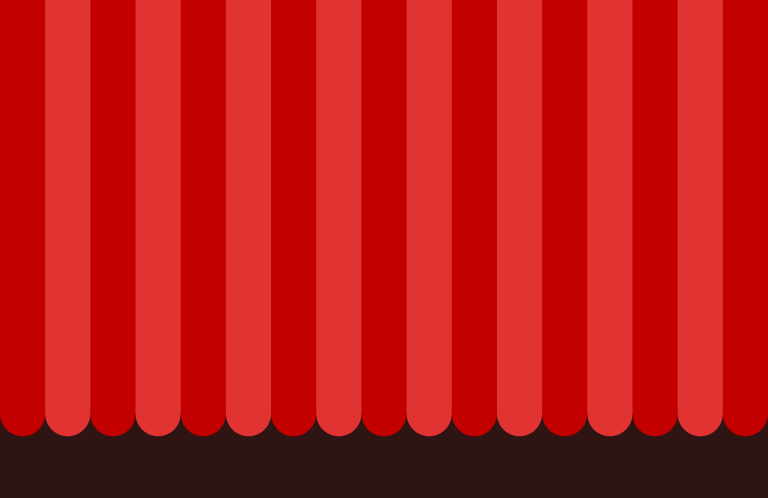
Give the GLSL for this pattern, as a WebGL 2 fragment shader.

```glsl
#version 300 es
precision highp float;
// Red striped awning with a scalloped lower edge over a dark ground.

uniform vec2 u_resolution;
out vec4 outColor;

const float STRIPES = 17.0;       // stripes across the canvas
const float HEM_HEIGHT = 0.124;   // lowest point of the scallops, in canvas heights
const float RADIUS = 0.5;         // scallop radius, in stripe widths
const vec3 DEEP_RED = vec3(0.765, 0.0, 0.0);
const vec3 LIGHT_RED = vec3(0.882, 0.200, 0.196);
const vec3 GROUND = vec3(0.184, 0.078, 0.078);

// Antialiased coverage of the region where dist is negative.
float coverage(float dist, float pixel) {
    return clamp(0.5 - dist / pixel, 0.0, 1.0);
}

// Alternating stripes, deep red first, blended across their shared edges.
vec3 stripeColor(float x, float pixel) {
    float side = mod(floor(x), 2.0) * 2.0 - 1.0;
    float edgeDist = 0.5 - abs(fract(x) - 0.5);
    return mix(DEEP_RED, LIGHT_RED, coverage(-side * edgeDist, pixel));
}

// Solid cloth above the scallop centres, half discs below them.
float clothMask(vec2 p, float centerY, float pixel) {
    if (p.y >= centerY) return 1.0;
    vec2 fromCenter = vec2(fract(p.x) - 0.5, p.y - centerY);
    return coverage(length(fromCenter) - RADIUS, pixel);
}

void main() {
    // One unit is one stripe width.
    float pixel = STRIPES / u_resolution.x;
    vec2 p = gl_FragCoord.xy * pixel;
    float centerY = HEM_HEIGHT * u_resolution.y * pixel + RADIUS;

    vec3 cloth = stripeColor(p.x, pixel);
    outColor = vec4(mix(GROUND, cloth, clothMask(p, centerY, pixel)), 1.0);
}
```
